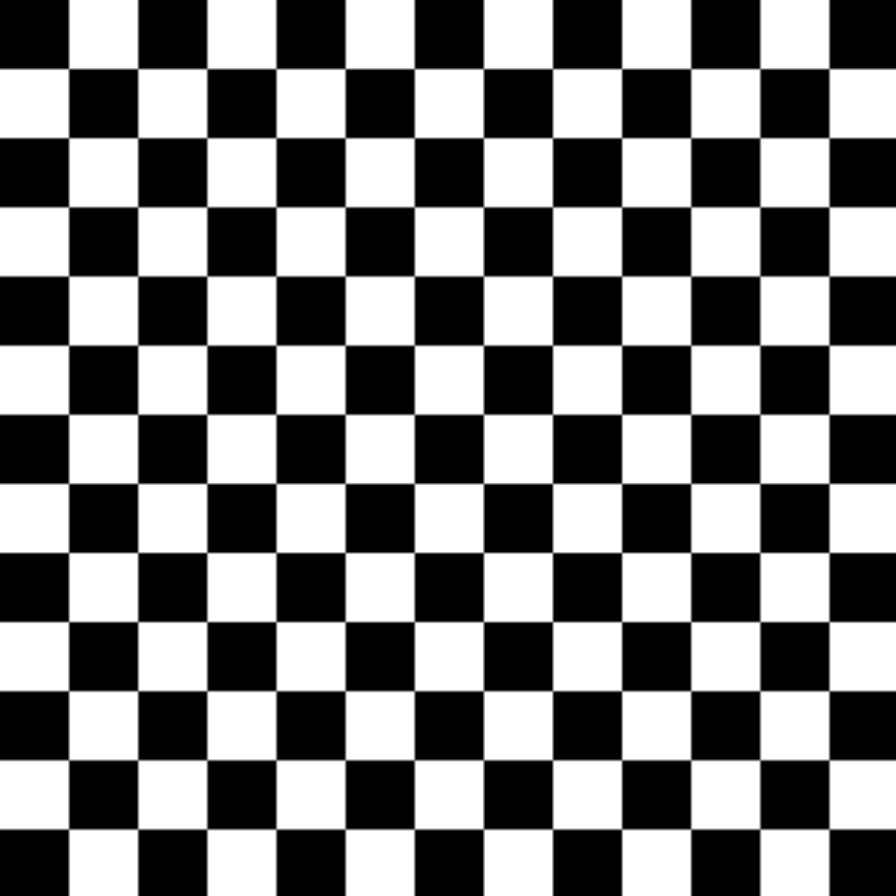
This pattern is drawn by a WebGL 1 fragment shader. Its source:

```glsl
precision highp float;
// Black and white checkerboard, thirteen squares each way, with softened edges.

uniform vec2 u_resolution;

const float CELL_SIZE = 0.07715;   // side of one square, as a share of the canvas
const float EDGE_SOFTNESS = 0.0033; // width of the blend between squares
const vec3 DARK = vec3(0.0);
const vec3 LIGHT = vec3(1.0);

// Square wave per axis: -1 on even cells, +1 on odd cells, with a linear ramp between.
vec2 softSquareWave(vec2 position, vec2 rampWidth) {
  vec2 cell = position / CELL_SIZE;
  // The first boundary is 1, so the outer border stays crisp.
  vec2 boundary = max(floor(cell + 0.5), 1.0);
  vec2 offset = (cell - boundary) * CELL_SIZE;
  vec2 direction = 2.0 * mod(boundary, 2.0) - 1.0;
  return direction * clamp(2.0 * offset / rampWidth, -1.0, 1.0);
}

void main() {
  // Squares are laid out from the upper left corner.
  vec2 uv = gl_FragCoord.xy / u_resolution;
  vec2 position = vec2(uv.x, 1.0 - uv.y);

  // Keep the ramp at least one pixel wide on small canvases.
  vec2 rampWidth = max(vec2(EDGE_SOFTNESS), 1.0 / u_resolution);
  vec2 wave = softSquareWave(position, rampWidth);

  float lightness = 0.5 - 0.5 * wave.x * wave.y;
  gl_FragColor = vec4(mix(DARK, LIGHT, lightness), 1.0);
}
```
